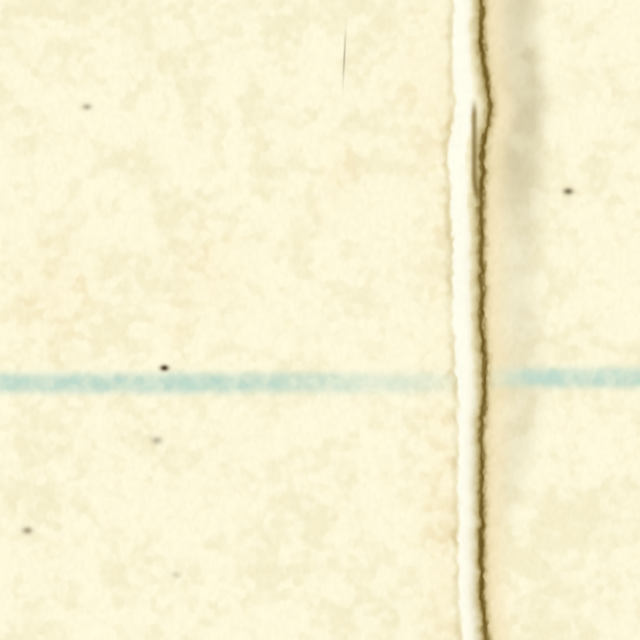
Write a Shadertoy shader that draws this texture.

```glsl
// Aged cream paper with a vertical torn fold, a soft shadow and a faint blue ruled line.

const vec3 PAPER      = vec3(0.995, 0.975, 0.860);
const vec3 MOTTLE     = vec3(0.950, 0.915, 0.765);
const vec3 STAIN      = vec3(0.950, 0.865, 0.680);
const vec3 RIDGE      = vec3(1.000, 0.995, 0.930);
const vec3 SHADOW     = vec3(0.800, 0.755, 0.610);
const vec3 CRACK_EDGE = vec3(0.690, 0.610, 0.370);
const vec3 CRACK_CORE = vec3(0.410, 0.320, 0.110);
const vec3 RULE_INK   = vec3(0.770, 0.865, 0.800);
const vec3 SPECK_INK  = vec3(0.270, 0.220, 0.140);

const float FOLD_X      = 0.7515;
const float CRACK_WIDTH = 0.0042;
const float RULE_Y      = 0.4015;
const float RULE_WIDTH  = 0.0165;
const int   SPECKS      = 6;

// Speck position, radius and strength
const vec4 SPECK[SPECKS] = vec4[](
    vec4(0.257, 0.425, 0.0055, 0.95), vec4(0.888, 0.701, 0.0060, 0.65),
    vec4(0.043, 0.171, 0.0065, 0.40), vec4(0.136, 0.833, 0.0060, 0.35),
    vec4(0.245, 0.312, 0.0070, 0.30), vec4(0.275, 0.102, 0.0060, 0.15));

// Warm patch position and radii
const vec4 PATCH[SPECKS] = vec4[](
    vec4(0.680, 0.850, 0.050, 0.110), vec4(0.080, 0.540, 0.060, 0.080),
    vec4(0.335, 0.580, 0.050, 0.060), vec4(0.265, 0.490, 0.025, 0.020),
    vec4(0.530, 0.720, 0.030, 0.050), vec4(0.700, 0.170, 0.035, 0.130));

vec2 hash2(vec2 p) {
    vec3 q = fract(p.xyx * vec3(0.1031, 0.1030, 0.0973));
    q += dot(q, q.yzx + 33.33);
    return fract((q.xx + q.yz) * q.zy);
}

float bump(float x, float center, float width) {
    float d = (x - center) / width;
    return exp(-d * d);
}

// Smooth cellular noise: random tones blended around jittered cell points
float cellNoise(vec2 p) {
    vec2 cell = floor(p), f = fract(p);
    float tone = 0.0, total = 0.0;
    for (int j = -1; j <= 1; j++)
    for (int i = -1; i <= 1; i++) {
        vec2 o = vec2(i, j);
        vec2 d = o + hash2(cell + o) - f;
        float w = exp(-5.0 * dot(d, d));
        tone += w * hash2(cell + o + 71.0).x;
        total += w;
    }
    return tone / total;
}

// Horizontal position of the crack at height y
float foldPath(float y) {
    float bends = 0.0125 * bump(y, 0.835, 0.055) + 0.0050 * bump(y, 0.41, 0.06)
                + 0.0060 * bump(y, 0.0, 0.05);
    float wobble = 0.0007 * sin(y * 71.0) + 0.0005 * sin(y * 173.0 + 1.3);
    return FOLD_X + bends + wobble;
}

void mainImage(out vec4 fragColor, in vec2 fragCoord) {
    vec2 uv = fragCoord / iResolution.xy;
    float x = uv.x, y = uv.y;
    float coarse = cellNoise(uv * 13.0);
    float medium = cellNoise(uv * 34.0 + 9.0);
    float fine   = cellNoise(uv * 85.0 + 23.0);
    float grain  = cellNoise(vec2(x * 190.0, y * 125.0));
    float fold = x - foldPath(y);

    // Paper mottling and warm patches
    float mottle = 0.30 * coarse + 0.35 * medium + 0.35 * fine;
    vec3 col = mix(PAPER, MOTTLE, 0.65 * smoothstep(0.38, 0.80, mottle));
    float warm = 0.0;
    for (int i = 0; i < SPECKS; i++) {
        vec2 d = (uv - PATCH[i].xy) / PATCH[i].zw;
        warm += exp(-dot(d, d));
    }
    warm += 0.45 * bump(fold, -0.060, 0.035);
    col = mix(col, STAIN, min(warm, 1.0) * (0.10 + 0.55 * medium * fine));

    // Soft shadow right of the fold, broad at the top and tapering below
    float edge = mix(0.035, 0.098, smoothstep(0.08, 0.36, y)) + 0.012 * (coarse - 0.5);
    float band = smoothstep(0.0, 0.05, fold) * (1.0 - smoothstep(edge - 0.032, edge + 0.012, fold));
    float depth = mix(0.30, 0.66, smoothstep(0.60, 0.76, y)) * smoothstep(0.06, 0.25, y);
    col = mix(col, SHADOW, band * depth * (0.72 + 0.5 * medium));
    col = mix(col, STAIN, 0.55 * smoothstep(0.0, 0.008, fold) * (1.0 - smoothstep(0.015, 0.055, fold)));

    // Ruled line, stepped at the fold and faded beside it
    float ruleY = RULE_Y + 0.008 * smoothstep(0.70, 0.80, x) + 0.002 * (medium - 0.5);
    float fade = mix(1.0, 0.45, smoothstep(0.35, 0.66, x));
    fade = mix(fade, 0.95, smoothstep(0.77, 0.84, x)) * (1.0 - bump(x, 0.735, 0.038));
    float rule = exp(-pow(abs(y - ruleY) / RULE_WIDTH, 3.0));
    col = mix(col, RULE_INK, rule * fade * (0.65 + 0.5 * fine));

    // Pale raised ridge left of the crack, with a tan lip
    float ridgeX = -0.030 - 0.010 * bump(y, 0.80, 0.10) + 0.009 * (1.0 - smoothstep(0.30, 0.45, y));
    float ridgeD = fold - ridgeX + 0.005 * (fine - 0.5);
    col = mix(col, CRACK_EDGE, 0.23 * bump(ridgeD, -0.018, 0.006) * (0.4 + medium));
    col = mix(col, RIDGE, 0.92 * (1.0 - smoothstep(0.010, 0.017, abs(ridgeD))));

    // Crack: brown halo, dark core and a short second split
    float jag = fold + 0.003 * (grain - 0.5) + 0.003 * (fine - 0.5);
    float side = jag < 0.0 ? 0.013 : 0.010;
    col = mix(col, CRACK_EDGE, 0.82 * bump(jag, 0.0, side));
    float split = smoothstep(0.67, 0.71, y) * (1.0 - smoothstep(0.82, 0.85, y));
    float splitX = x - 0.741 - 0.006 * (1.0 - smoothstep(0.67, 0.73, y));
    col = mix(col, CRACK_CORE, 0.60 * split * bump(splitX, 0.0, 0.0045));
    float strength = mix(0.72, 1.0, medium);
    col = mix(col, CRACK_CORE, strength * bump(jag, 0.001, CRACK_WIDTH * (0.75 + 0.5 * coarse)));

    // Specks and one fine hair
    for (int i = 0; i < SPECKS; i++) {
        vec2 d = (uv - SPECK[i].xy) * vec2(0.85, 1.2) / SPECK[i].z;
        col = mix(col, SPECK_INK, SPECK[i].w * exp(-dot(d, d)));
    }
    float hair = bump(x, 0.538 + 0.05 * (y - 0.91), 0.0017) * bump(y, 0.91, 0.035);
    col = mix(col, SPECK_INK, 0.28 * hair);

    col += 0.018 * (grain - 0.5);
    fragColor = vec4(clamp(col, 0.0, 1.0), 1.0);
}
```
